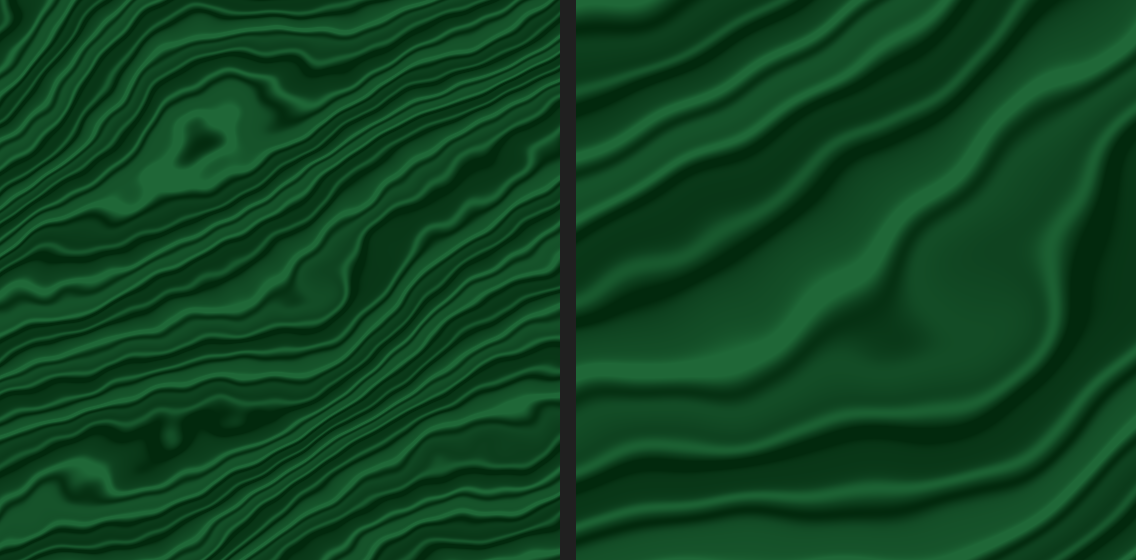
Left: the whole. Right: its middle third, enlarged.
Write a Shadertoy shader that draws this texture.

```glsl
// Polished green malachite: slanted, warped mineral bands with dark grooves and bright rims.

const float TAU = 6.2831853;
const float BAND_ANGLE = 0.49;      // upward slope of the bands, in radians
const float BANDS_PER_UNIT = 24.0;

const vec3 DEEP_GREEN   = vec3(0.008, 0.160, 0.050);
const vec3 MID_GREEN    = vec3(0.058, 0.262, 0.125);
const vec3 BRIGHT_GREEN = vec3(0.120, 0.405, 0.215);

// Pseudo-random unit vector for a lattice cell
vec2 cellGradient(vec2 cell) {
    vec3 p = fract(cell.xyx * vec3(0.1031, 0.1030, 0.0973));
    p += dot(p, p.yzx + 33.33);
    float angle = TAU * fract((p.x + p.y) * p.z);
    return vec2(cos(angle), sin(angle));
}

float gradientNoise(vec2 p) {
    vec2 cell = floor(p);
    vec2 f = p - cell;
    vec2 fade = f * f * f * (f * (f * 6.0 - 15.0) + 10.0);
    vec2 e = vec2(1.0, 0.0);
    float a = dot(cellGradient(cell), f);
    float b = dot(cellGradient(cell + e.xy), f - e.xy);
    float c = dot(cellGradient(cell + e.yx), f - e.yx);
    float d = dot(cellGradient(cell + e.xx), f - e.xx);
    return mix(mix(a, b, fade.x), mix(c, d, fade.x), fade.y);
}

vec2 rotate(vec2 p, float angle) {
    float c = cos(angle), s = sin(angle);
    return vec2(c * p.x + s * p.y, c * p.y - s * p.x);
}

// Band count at a point: x runs along the bands, y across them
float bandPhase(vec2 p, float density) {
    float folds   = 3.8 * gradientNoise(p * vec2(1.7, 3.6) + vec2(17.3, 41.7));
    float swells  = 1.4 * gradientNoise(p * vec2(3.4, 7.0) + vec2(53.1, 29.4));
    float ripples = 0.38 * gradientNoise(p * vec2(15.0, 17.0) + vec2(71.9, 63.2));
    return p.y * density + folds + swells + ripples;
}

float bump(float x, float center, float width) {
    float d = (x - center) / width;
    return exp(-d * d);
}

// Slow tone drift, with one dark groove and one bright rim per band
float bandTone(float phase) {
    float s = fract(phase) - 0.5;
    float drift = 0.49 + 0.23 * sin(TAU * phase * 0.37 + 1.0);
    return drift - 0.54 * bump(s, 0.0, 0.11) + 0.50 * bump(s, 0.27, 0.11);
}

vec3 malachite(float tone) {
    vec3 lower = mix(DEEP_GREEN, MID_GREEN, clamp(tone * 2.0, 0.0, 1.0));
    return mix(lower, BRIGHT_GREEN, clamp(tone * 2.0 - 1.0, 0.0, 1.0));
}

void mainImage(out vec4 fragColor, in vec2 fragCoord) {
    vec2 uv = fragCoord / iResolution.y;
    float phase = bandPhase(rotate(uv, BAND_ANGLE), BANDS_PER_UNIT);

    // Fade bands too fine for the canvas into their mean tone
    float fineness = smoothstep(0.15, 0.5, fwidth(phase));
    float tone = mix(bandTone(phase), 0.5, fineness);

    fragColor = vec4(malachite(tone), 1.0);
}
```
